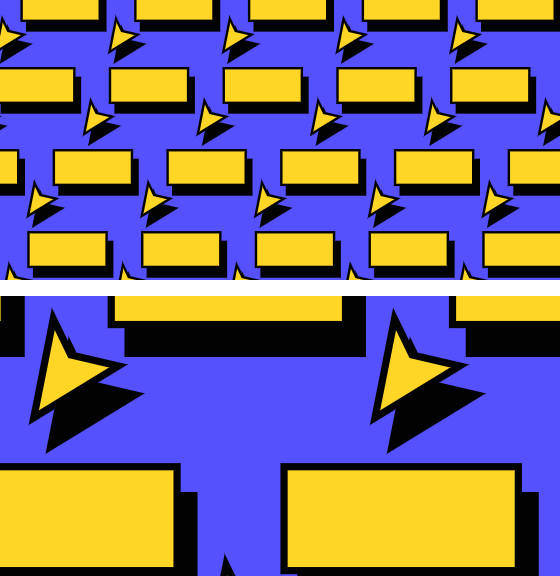
Top, the full canvas; bottom, a detail of the centre.
Give the GLSL for this pattern, as a Shadertoy shader.

```glsl
// Outlined boxes and notched arrowheads with hard drop shadows, in staggered rows.
// Each motif folds the plane into its own cell; mitred distances to straight
// edges give the fill, the outline and the offset shadow.

#define VIEW_HEIGHT 384.0               // design units down the canvas
#define PITCH vec2(156.0, 112.5)        // spacing of columns and rows
#define STAGGER vec2(34.8, 42.2)        // shift per row, extra shift per pair
#define BOX_CENTRE vec2(83.2, 4.8)      // box of the top row
#define BOX_HALF vec2(55.2, 25.4)
#define ARROW_OFFSET vec2(-68.3, 42.7)  // arrow relative to its box
#define SHADOW vec2(7.7, 13.2)
#define STROKE 3.3
#define BACKGROUND vec3(0.336, 0.318, 1.0)
#define FILL vec3(1.0, 0.836, 0.15)
#define INK vec3(0.006, 0.006, 0.012)

// Position inside the nearest cell centred on the anchor; y points down.
vec2 foldCell(vec2 p, vec2 anchor) {
    p -= anchor;
    float row = floor(p.y / PITCH.y + 0.5);
    p.y -= row * PITCH.y;
    p.x += row * STAGGER.x + floor(row * 0.5) * STAGGER.y;
    p.x -= PITCH.x * floor(p.x / PITCH.x + 0.5);
    return p;
}

float boxDistance(vec2 p) {
    vec2 d = abs(p) - BOX_HALF;
    return max(d.x, d.y);
}

// Signed distance to the line a-b, positive on its outer side.
float edgeDistance(vec2 p, vec2 a, vec2 b) {
    vec2 along = normalize(b - a);
    return dot(p - a, vec2(along.y, -along.x));
}

// Triangle with a notch in its upper right side.
float arrowDistance(vec2 p) {
    vec2 tip = vec2(-12.4, -26.7);
    vec2 notch = vec2(-2.6, -6.5);
    vec2 right = vec2(22.3, -0.7);
    vec2 tail = vec2(-23.0, 27.0);
    float notched = min(edgeDistance(p, tip, notch), edgeDistance(p, notch, right));
    float sides = max(edgeDistance(p, right, tail), edgeDistance(p, tail, tip));
    return max(notched, sides);
}

float motifDistance(vec2 p) {
    float box = boxDistance(foldCell(p, BOX_CENTRE));
    float arrow = arrowDistance(foldCell(p, BOX_CENTRE + ARROW_OFFSET));
    return min(box, arrow);
}

float coverage(float d, float pixel) {
    return clamp(0.5 - d / pixel, 0.0, 1.0);
}

void mainImage(out vec4 fragColor, in vec2 fragCoord) {
    float pixel = VIEW_HEIGHT / iResolution.y;
    vec2 p = vec2(fragCoord.x, iResolution.y - fragCoord.y) * pixel;

    float motif = motifDistance(p);
    float shadow = motifDistance(p - SHADOW);

    // Shadow and outline share the ink, the fill sits on top.
    vec3 color = mix(BACKGROUND, INK, coverage(min(motif, shadow), pixel));
    color = mix(color, FILL, coverage(motif + STROKE, pixel));
    fragColor = vec4(color, 1.0);
}
```
